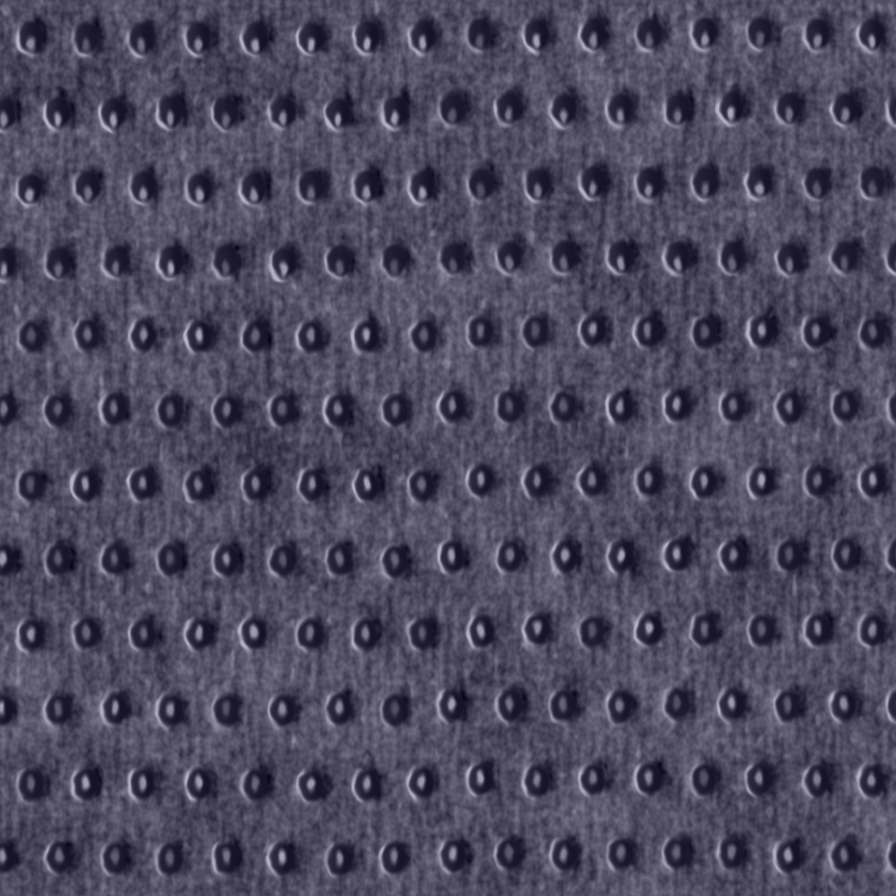
A three.js fragment shader for this texture:

```glsl
// Dark violet-grey sheet with staggered rows of embossed oval studs, 16 across and 12 down.
// Each stud is a dark oval with a pale left rim, a right shadow and an upright glint;
// gradient noise supplies the brushed grain, the mottling and the wear.
varying vec2 vUv;

float hash(vec2 p) {
  p = fract(p * vec2(0.1031, 0.1137));
  p += dot(p, p.yx + 33.33);
  return fract((p.x + p.y) * p.x * 17.3);
}

vec2 gradientAt(vec2 cell) {
  float angle = 6.2832 * hash(cell + 7.0);
  return vec2(cos(angle), sin(angle));
}

float gradientNoise(vec2 p) {
  vec2 i = floor(p), f = fract(p);
  vec2 u = f * f * f * (f * (f * 6.0 - 15.0) + 10.0);
  vec2 e = vec2(1.0, 0.0);
  float low = mix(dot(gradientAt(i), f), dot(gradientAt(i + e), f - e), u.x);
  float high = mix(dot(gradientAt(i + e.yx), f - e.yx), dot(gradientAt(i + 1.0), f - 1.0), u.x);
  return mix(low, high, u.y);
}

float bell(float x, float width) {
  return exp(-x * x / (width * width));
}

// Brushed sheet: broad mottling, upright streaks, fine grain
vec3 sheet(vec2 uv) {
  float tone = 0.07 * gradientNoise(uv * vec2(5.0, 7.0))
             + 0.07 * gradientNoise(uv * vec2(19.0, 15.0) + 31.0)
             + 0.11 * gradientNoise(uv * vec2(125.0, 18.0) + 57.0)
             + 0.13 * gradientNoise(uv * vec2(105.0, 85.0) + 11.0)
             + 0.08 * gradientNoise(uv * vec2(210.0, 170.0) + 83.0);
  // Occasional pale scuffs
  tone += 0.12 * smoothstep(0.32, 0.6, gradientNoise(uv * vec2(75.0, 48.0) + 23.0));
  // Faint joint just right of the middle
  tone -= 0.025 * bell(uv.x - 0.525, 0.003) * smoothstep(-0.2, 0.2, gradientNoise(uv * 9.0));
  return vec3(0.315, 0.305, 0.385) + tone;
}

void main() {
  // Staggered grid, with rows counted from the top
  vec2 grid = vec2(vUv.x * 16.0, (1.0 - vUv.y) * 12.0);
  float row = floor(grid.y);
  float stagger = mod(row, 2.0) < 0.5 ? 0.56 : 0.06;
  float column = floor(grid.x - stagger + 0.5);
  vec2 id = vec2(column, row);

  // Offset from the stud centre, in column widths; the right half sits a little higher
  vec2 d = vec2(grid.x - stagger - column, (0.5 - fract(grid.y)) * 1.333);
  d -= vec2(0.035, 0.07) * step(7.9, column + stagger);
  d -= 0.05 * (vec2(hash(id + 3.0), hash(id + 19.0)) - 0.5);
  d += 0.035 * vec2(gradientNoise(vUv * 85.0), gradientNoise(vUv * 85.0 + 40.0));

  float wear = hash(id + 41.0);
  float upper = 1.0 - step(3.5, row);
  vec2 q = d / vec2(0.245, 0.305);
  float r = length(q);
  vec2 dir = q / max(r, 0.001);

  vec3 color = sheet(vUv);

  // Soft shadow on the right and a faint glow on the left
  float side = dot(dir, vec2(0.96, 0.28));
  color -= 0.17 * bell(r - 1.0, 0.42) * smoothstep(0.0, 0.9, side);
  color += 0.06 * bell(r - 1.25, 0.3) * smoothstep(0.2, 1.0, -side);

  // Dark oval
  float oval = 1.0 - smoothstep(0.68, 1.12, r);
  vec3 dark = vec3(0.08, 0.07, 0.15) + 0.07 * smoothstep(0.5, -0.8, q.x) * (0.4 + wear);
  color = mix(color, dark, oval * (0.88 + 0.12 * wear));

  // Pale rim, swinging further under the studs of the upper rows
  vec2 rimDir = normalize(vec2(-0.95, mix(-0.12, -0.6, upper)));
  float rim = bell(r - 1.06, 0.15) * smoothstep(0.1, 0.95, dot(dir, rimDir));
  float chipped = 0.85 + 0.7 * gradientNoise(vUv * 70.0 + 13.0);
  color = mix(color, vec3(0.70, 0.69, 0.77), clamp(rim * chipped * (0.65 + 0.5 * wear), 0.0, 1.0));

  // Upright glint, set lower in the upper rows
  vec2 g = (d - vec2(-0.015, mix(0.025, -0.13, upper))) / vec2(0.10, 0.185);
  float glint = 1.0 - smoothstep(0.25, 1.15, length(g));
  vec3 glintColor = mix(vec3(0.38, 0.37, 0.45), vec3(0.66, 0.65, 0.73), wear * glint);
  color = mix(color, glintColor, glint * (0.75 + 0.25 * wear));

  gl_FragColor = vec4(clamp(color, 0.0, 1.0), 1.0);
}
```
